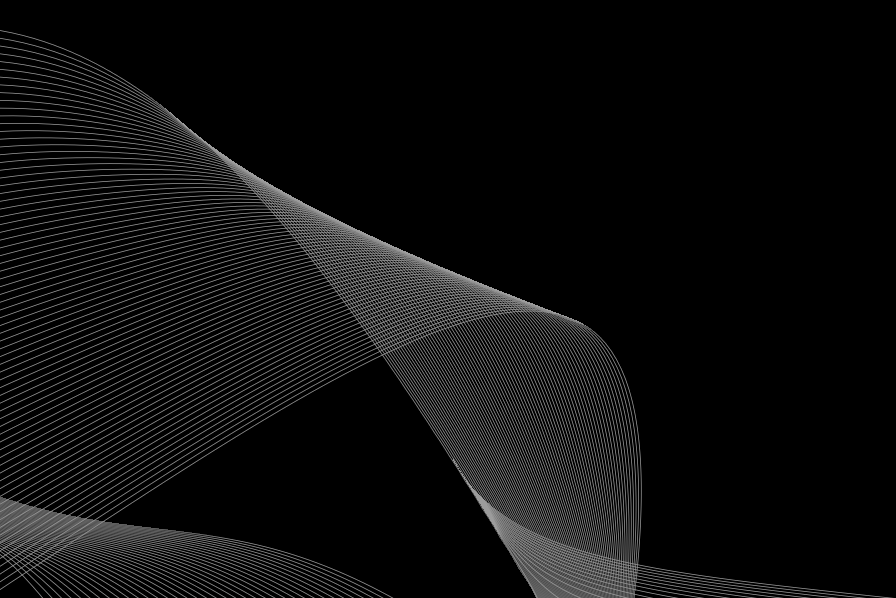
Write a Shadertoy shader that draws this background.

```glsl
const vec3 BACKGROUND = vec3(0.0);
const vec3 LINE_COLOR = vec3(0.61);
const float LINE_WIDTH = 0.00125;
const int STEPS = 60;

// Border curves: four control points each, in canvas heights
const mat4x2 VEIL_START = mat4x2(0.0, 0.949, 0.322, 0.893, 0.586, 0.521, 0.900, -0.004);
const mat4x2 VEIL_END = mat4x2(0.0, 0.014, 0.684, 0.465, 1.156, 0.793, 1.060, -0.004);
const mat4x2 HILL_START = mat4x2(-0.059, 0.191, 0.225, 0.074, 0.371, 0.160, 0.664, -0.004);
const mat4x2 HILL_END = mat4x2(-0.059, 0.111, 0.0, 0.082, 0.039, 0.039, 0.078, -0.008);
const mat4x2 TAIL_START = mat4x2(0.758, 0.234, 0.840, 0.063, 1.094, 0.043, 1.508, -0.002);
const mat4x2 TAIL_END = mat4x2(0.758, 0.230, 0.836, 0.102, 0.885, 0.033, 0.902, -0.008);

// Line gaps per ribbon, and how the start curve is paced against the end curve
const float VEIL_GAPS = 72.0;
const float HILL_GAPS = 36.0;
const float TAIL_GAPS = 14.0;
const vec2 VEIL_PACE = vec2(0.42, 0.29);
const vec2 HILL_PACE = vec2(1.0, 2.0) / 3.0;
const vec2 TAIL_PACE = vec2(0.12, 0.40);

float cross2(vec2 a, vec2 b) {
    return a.x * b.y - a.y * b.x;
}

vec4 bezierWeights(float s) {
    float r = 1.0 - s;
    return vec4(r * r * r, 3.0 * r * r * s, 3.0 * r * s * s, s * s * s);
}

// Ink coverage of the line nearest to fractional line index
float lineCoverage(float index, float gaps, float spacing, float pixel) {
    if (index < -0.5 || index > gaps + 0.5) return 0.0;
    float nearest = clamp(round(index), 0.0, gaps);
    float dist = abs(index - nearest) * spacing;
    float single = clamp((0.5 * (LINE_WIDTH + pixel) - dist) / pixel,
                         0.0, min(1.0, LINE_WIDTH / pixel));
    float average = min(1.0, LINE_WIDTH / max(spacing, 1e-6));
    float dense = 1.0 - smoothstep(pixel, 2.0 * pixel, spacing);
    return mix(single, average, dense);
}

// Lines blended between two curves; finds every straight rung through p
float ribbon(vec2 p, mat4x2 startCurve, mat4x2 endCurve, vec2 pace, float gaps, float pixel) {
    float clearance = 1.0;
    vec2 prevBase = vec2(0.0);
    vec2 prevRung = vec2(0.0);
    float prevSide = 0.0;
    for (int i = 0; i <= STEPS; i++) {
        vec4 weights = bezierWeights(float(i) / float(STEPS));
        float lead = dot(vec4(0.0, pace, 1.0), weights);
        vec2 base = startCurve * bezierWeights(lead);
        vec2 rung = endCurve * weights - base;
        float side = cross2(p - base, rung);

        if (i > 0 && (side < 0.0) != (prevSide < 0.0)) {
            float f = prevSide / (prevSide - side);
            vec2 origin = mix(prevBase, base, f);
            vec2 across = mix(prevRung, rung, f);
            float t = dot(p - origin, across) / max(dot(across, across), 1e-9);
            vec2 along = base - prevBase + t * (rung - prevRung);
            float spacing = abs(cross2(along, across)) / max(length(along), 1e-7) / gaps;
            clearance *= 1.0 - lineCoverage(t * gaps, gaps, spacing, pixel);
        }
        prevBase = base;
        prevRung = rung;
        prevSide = side;
    }
    return clearance;
}

void mainImage(out vec4 fragColor, in vec2 fragCoord) {
    float pixel = 1.0 / iResolution.y;
    vec2 p = fragCoord * pixel;

    // Layer the three ribbons
    float clearance = ribbon(p, VEIL_START, VEIL_END, VEIL_PACE, VEIL_GAPS, pixel);
    clearance *= ribbon(p, HILL_START, HILL_END, HILL_PACE, HILL_GAPS, pixel);
    clearance *= ribbon(p, TAIL_START, TAIL_END, TAIL_PACE, TAIL_GAPS, pixel);

    fragColor = vec4(mix(LINE_COLOR, BACKGROUND, clearance), 1.0);
}
```
